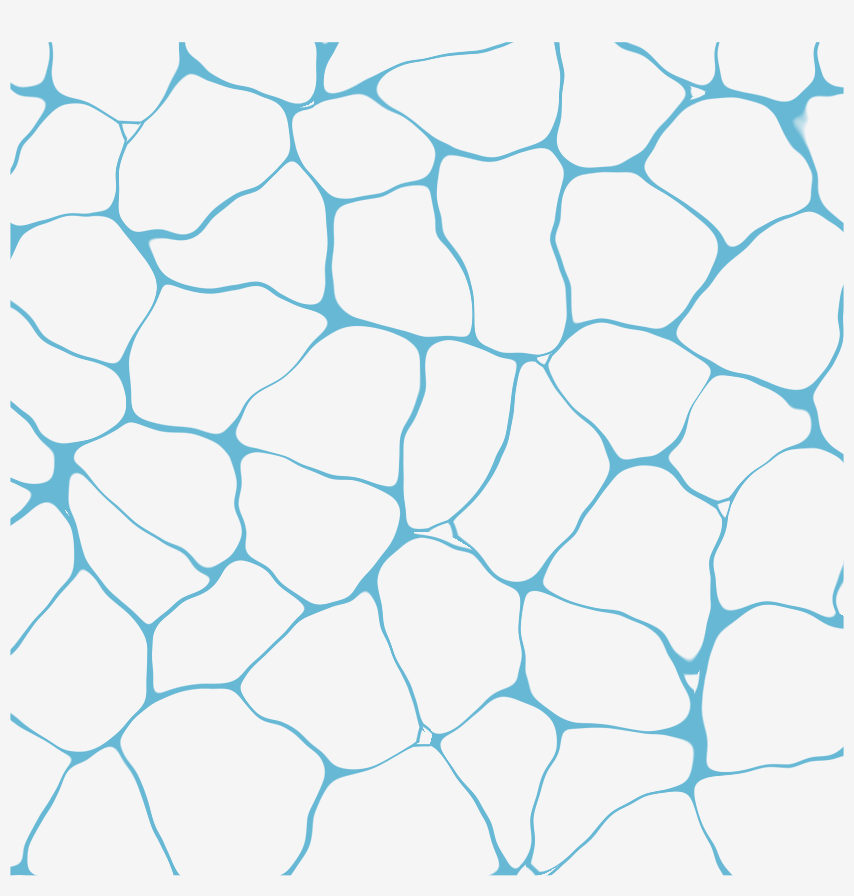
A Shadertoy shader for this pattern:

```glsl
// Square panel of rounded organic cells parted by a web of uneven blue veins.

const vec3 PAPER = vec3(0.961, 0.961, 0.961);
const vec3 VEIN = vec3(0.40, 0.72, 0.835);
const float CELLS = 6.3;   // cells across the panel
const float PANEL = 0.93;  // panel side as a share of the canvas height

vec2 hash22(vec2 p) {
    vec3 q = fract(p.xyx * vec3(0.1031, 0.1030, 0.0973));
    q += dot(q, q.yzx + 33.33);
    return fract((q.xx + q.yz) * q.zy);
}

// Smooth value noise with two independent channels, 0 to 1
vec2 noise2(vec2 p) {
    vec2 i = floor(p), f = fract(p);
    f = f * f * (3.0 - 2.0 * f);
    return mix(mix(hash22(i), hash22(i + vec2(1, 0)), f.x),
               mix(hash22(i + vec2(0, 1)), hash22(i + vec2(1, 1)), f.x), f.y);
}

vec2 seedPoint(vec2 id) {
    return id + 0.06 + 0.88 * hash22(id + 17.0);
}

// Bend straight borders into wavering ones
vec2 warp(vec2 p) {
    return p + 0.30 * (noise2(p * 1.1 + 40.0) - 0.5)
             + 0.17 * (noise2(p * 2.3 + 71.0) - 0.5)
             + 0.05 * (noise2(p * 5.5 + 93.0) - 0.5);
}

// Signed distance to the veins, negative inside them
float veinDistance(vec2 p) {
    // Nearest seed
    vec2 base = floor(p), homeId = base, toHome = vec2(9.0);
    for (int y = -2; y <= 2; y++)
    for (int x = -2; x <= 2; x++) {
        vec2 id = base + vec2(x, y);
        vec2 r = seedPoint(id) - p;
        if (dot(r, r) < dot(toHome, toHome)) { toHome = r; homeId = id; }
    }

    // Two nearest borders, and a soft minimum that rounds the corners
    float first = 9.0, second = 9.0, softSum = 0.0;
    vec2 firstId = homeId, secondId = homeId;
    float sharpness = mix(15.0, 27.0, noise2(p * 0.8 + 11.0).x);
    for (int y = -2; y <= 2; y++)
    for (int x = -2; x <= 2; x++) {
        if (x == 0 && y == 0) continue;
        vec2 id = homeId + vec2(x, y);
        vec2 r = seedPoint(id) - p;
        float border = dot(0.5 * (toHome + r), normalize(r - toHome));
        softSum += exp(-sharpness * border);
        if (border < first) {
            second = first; secondId = firstId;
            first = border; firstId = id;
        } else if (border < second) {
            second = border; secondId = id;
        }
    }
    float halfWidth = mix(0.006, 0.023, noise2(p * 1.9 + 5.0).y);
    float d = -log(softSum) / sharpness - halfWidth;

    // Some junctions open into a tiny three-sided cell
    vec2 luck = hash22(homeId + firstId + secondId + 200.0);
    if (luck.x < 0.14) {
        float corner = (sqrt(first * first + 0.0003) + second) / 1.73;
        float hole = mix(0.032, 0.06, luck.y);
        d = min(d, corner - hole - 0.022);
        d = max(d, hole - corner);
    }
    return d;
}

void mainImage(out vec4 fragColor, in vec2 fragCoord) {
    float scale = min(iResolution.y, iResolution.x * 1.049);
    vec2 uv = (fragCoord - 0.5 * iResolution.xy) / scale;
    uv.y += 0.012;

    // Veins
    vec2 p = uv / PANEL * CELLS + 30.0;
    float pixel = CELLS / (PANEL * scale);
    float ink = 1.0 - smoothstep(-0.75 * pixel, 0.75 * pixel, veinDistance(warp(p)));

    // Trim to the panel
    vec2 edge = abs(uv) - 0.5 * PANEL;
    ink *= clamp(0.5 - max(edge.x, edge.y) * scale, 0.0, 1.0);

    fragColor = vec4(mix(PAPER, VEIN, ink), 1.0);
}
```
